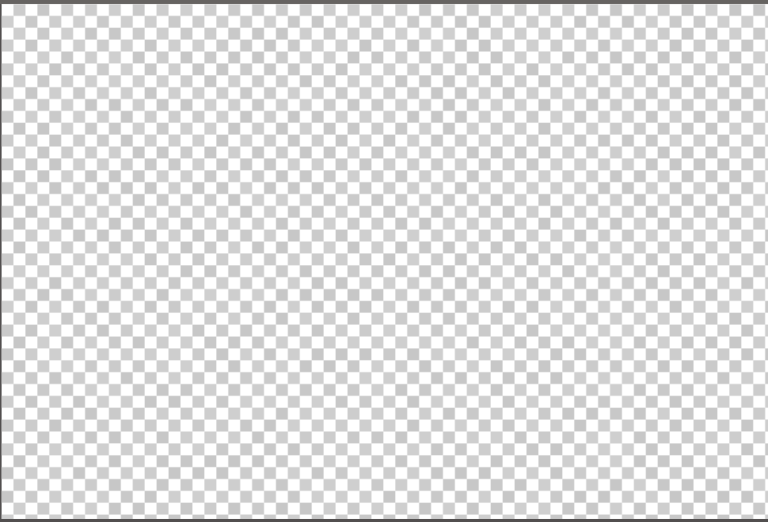
Give the GLSL for this pattern, as a Shadertoy shader.

```glsl
// Grey and white checkerboard with thin dark rules on the top, left and bottom edges.

const vec2 CELLS = vec2(64.37, 43.96);           // cells across and down
const vec2 GRID_ORIGIN = vec2(0.0020, 0.0077);   // first cell corner, from top left
const float EDGE_SOFTNESS = 0.065;               // half width of a cell edge, in cells

const float TOP_RULE = 0.0076;
const float LEFT_RULE = 0.0020;
const float BOTTOM_RULE = 0.0058;

const vec3 WHITE = vec3(1.0);
const vec3 LIGHT_GREY = vec3(0.81);
const vec3 DARK_GREY = vec3(0.78);
const vec3 TOP_COLOR = vec3(0.40, 0.39, 0.38);
const vec3 SIDE_COLOR = vec3(0.32, 0.31, 0.31);

float hash(vec2 p) {
    vec3 q = fract(vec3(p.xyx) * 0.1031);
    q += dot(q, q.yzx + 33.33);
    return fract((q.x + q.y) * q.z);
}

// Square wave from +1 to -1 with a ramp at every whole number
vec2 softSquareWave(vec2 x, vec2 halfWidth) {
    vec2 edgeDistance = 0.5 - abs(fract(x) - 0.5);
    vec2 side = 1.0 - 2.0 * mod(floor(x), 2.0);
    return side * clamp(edgeDistance / halfWidth, 0.0, 1.0);
}

// Coverage of a rule of the given width along the edge at x = 0
float rule(float x, float width, float pixel) {
    return clamp((width - x) / pixel + 0.5, 0.0, 1.0);
}

void mainImage(out vec4 fragColor, in vec2 fragCoord) {
    vec2 pixel = 1.0 / iResolution.xy;
    vec2 uv = fragCoord * pixel;
    vec2 fromTopLeft = vec2(uv.x, 1.0 - uv.y);

    // Checkerboard
    vec2 grid = (fromTopLeft - GRID_ORIGIN) * CELLS;
    vec2 wave = softSquareWave(grid, max(vec2(EDGE_SOFTNESS), 0.5 * CELLS * pixel));
    float grey = 0.5 - 0.5 * wave.x * wave.y;

    // Faint tone change from cell to cell
    float tone = smoothstep(0.2, 0.9, hash(floor(grid) + 7.0));
    vec3 color = mix(WHITE, mix(LIGHT_GREY, DARK_GREY, tone), grey);

    // Edge rules
    color = mix(color, SIDE_COLOR, rule(uv.x, LEFT_RULE, pixel.x));
    color = mix(color, SIDE_COLOR, rule(uv.y, BOTTOM_RULE, pixel.y));
    color = mix(color, TOP_COLOR, rule(fromTopLeft.y, TOP_RULE, pixel.y));

    fragColor = vec4(color, 1.0);
}
```
